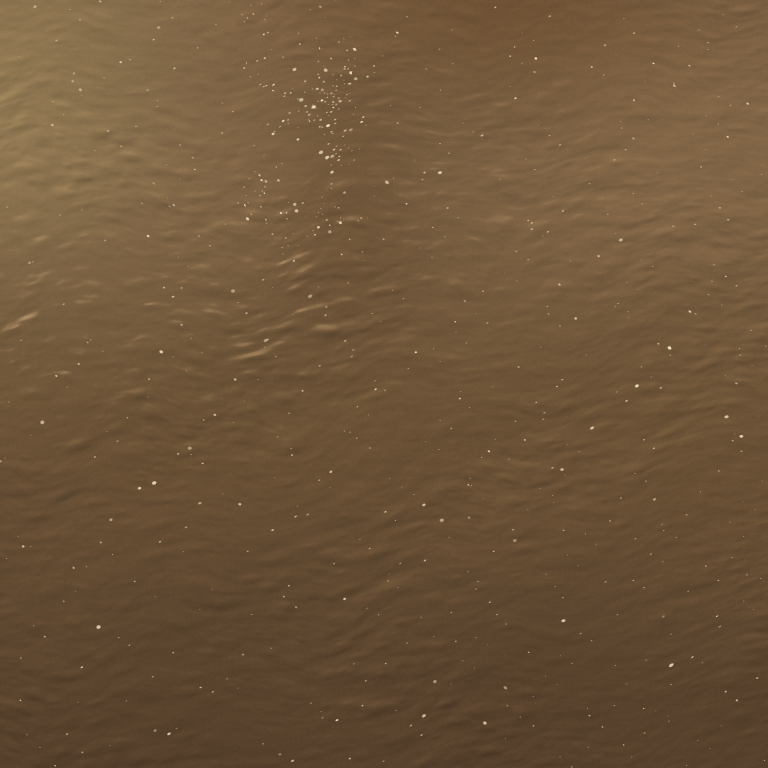
This texture is drawn by a WebGL 1 fragment shader. Its source:

```glsl
precision highp float;
uniform vec2 u_resolution;

vec2 hash2(vec2 p) {
  vec2 q = vec2(dot(p, vec2(127.1, 311.7)), dot(p, vec2(269.5, 183.3)));
  return fract(sin(q) * 43758.5453);
}

// Soft falloff around a centre, 1 in the middle
float blob(vec2 p, vec2 centre, vec2 size) {
  vec2 d = (p - centre) / size;
  return exp(-dot(d, d));
}

// Cellular relief: every cell holds a bump or dent lit from above
float relief(vec2 p) {
  vec2 cell = floor(p);
  float light = 0.0;
  for (int j = -1; j <= 1; j++) {
    for (int i = -1; i <= 1; i++) {
      vec2 id = cell + vec2(float(i), float(j));
      vec2 rnd = hash2(id);
      vec2 d = p - id - rnd;
      float w = max(0.0, 1.0 - dot(d, d));
      float height = 2.0 * hash2(id + 37.0).x - 0.8;
      light += height * (d.y - 0.25 * d.x) * w * w * w;
    }
  }
  return light;
}

// Sparse bright points; density sets the share of filled cells
float sparkles(vec2 p, float scale, float density, float pixel) {
  vec2 g = p * scale;
  vec2 id = floor(g);
  vec2 rnd = hash2(id + 11.0);
  vec2 size = hash2(id + 71.0);
  vec2 d = (fract(g) - 0.3 - 0.4 * rnd) * vec2(0.85, 1.0);
  float radius = mix(0.1, 0.29, size.x * size.x);
  float edge = pixel * scale * 0.7;
  float dotMask = 1.0 - smoothstep(radius - edge, radius + edge, length(d));
  return dotMask * step(size.y, density) * mix(0.45, 1.0, rnd.x);
}

// Broad light and shade over the surface
vec3 baseColor(vec2 p) {
  vec3 c = mix(vec3(0.335, 0.25, 0.17), vec3(0.42, 0.322, 0.213), smoothstep(-0.05, 0.5, p.y));
  c = mix(c, vec3(0.485, 0.378, 0.262), smoothstep(0.42, 0.82, p.y));
  c = mix(c, vec3(0.57, 0.475, 0.325), 0.95 * blob(p, vec2(0.0, 0.9), vec2(0.25, 0.27)));
  c = mix(c, vec3(0.53, 0.42, 0.29), 0.6 * blob(p, vec2(0.95, 0.8), vec2(0.3, 0.14)));
  c = mix(c, vec3(0.43, 0.315, 0.2), 0.85 * blob(p, vec2(0.66, 1.0), vec2(0.24, 0.12)));
  c = mix(c, vec3(0.41, 0.31, 0.205), 0.6 * blob(p, vec2(0.46, 0.72), vec2(0.09, 0.2)));
  float patches = sin(p.x * 9.0 + 2.0 * sin(p.y * 7.0)) * sin(p.y * 13.0 - p.x * 5.0);
  return c * (1.0 + 0.02 * patches);
}

void main() {
  vec2 p = gl_FragCoord.xy / u_resolution.y;
  float pixel = 1.0 / u_resolution.y;

  // Bend the ripples so their direction drifts
  vec2 q = p;
  q.y -= 0.12 * p.x * p.x * (1.0 - p.y);
  q.y += 0.008 * sin(p.x * 17.0 + 4.0 * p.y) + 0.004 * sin(p.x * 41.0 - p.y * 19.0);
  q.x += 0.012 * sin(p.y * 23.0 + p.x * 6.0);

  float ripples = 0.45 * relief(q * vec2(15.0, 37.0))
                + 0.75 * relief(q * vec2(33.0, 78.0) + 19.0)
                + 0.4 * relief(q * vec2(72.0, 150.0) + 53.0);
  float strength = 0.3 + 0.08 * sin(p.x * 11.0 + 3.0 * sin(p.y * 8.0));
  strength *= 1.0 - 0.45 * blob(p, vec2(0.6, 1.0), vec2(0.4, 0.18));
  vec3 color = baseColor(p) * (1.0 + strength * ripples);

  // Pale crests where the surface catches the sky
  float sheen = blob(p, vec2(0.08, 0.6), vec2(0.22, 0.12))
              + blob(p, vec2(0.37, 0.64), vec2(0.07, 0.12))
              + 0.4 * blob(p, vec2(0.6, 0.74), vec2(0.15, 0.16));
  color += vec3(0.36, 0.33, 0.27) * sheen * smoothstep(0.08, 0.42, ripples) * 0.5;

  // Two wavering strands of glitter with a dense knot
  float sway = 0.018 * sin(p.y * 31.0) + 0.01 * sin(p.y * 67.0);
  float left = exp(-pow((p.x - 0.35 - sway) / 0.02, 2.0));
  float right = exp(-pow((p.x - 0.43 + sway) / 0.023, 2.0));
  float density = (0.19 * left + 0.17 * right) * smoothstep(0.63, 0.74, p.y);
  density *= 0.6 + 0.4 * sin(p.y * 48.0 + p.x * 30.0);
  density += 0.42 * blob(p, vec2(0.43, 0.87), vec2(0.035, 0.04));
  density += 0.12 * blob(p, vec2(0.4, 0.72), vec2(0.06, 0.02));
  float glitter = max(sparkles(q, 125.0, density, pixel),
                      0.75 * sparkles(q + 0.37, 210.0, density * 0.7, pixel));
  color = mix(color, vec3(0.93, 0.87, 0.74), glitter);

  // Fine grain
  color += 0.012 * (hash2(floor(p * 512.0)).x - 0.5);
  gl_FragColor = vec4(color, 1.0);
}
```
